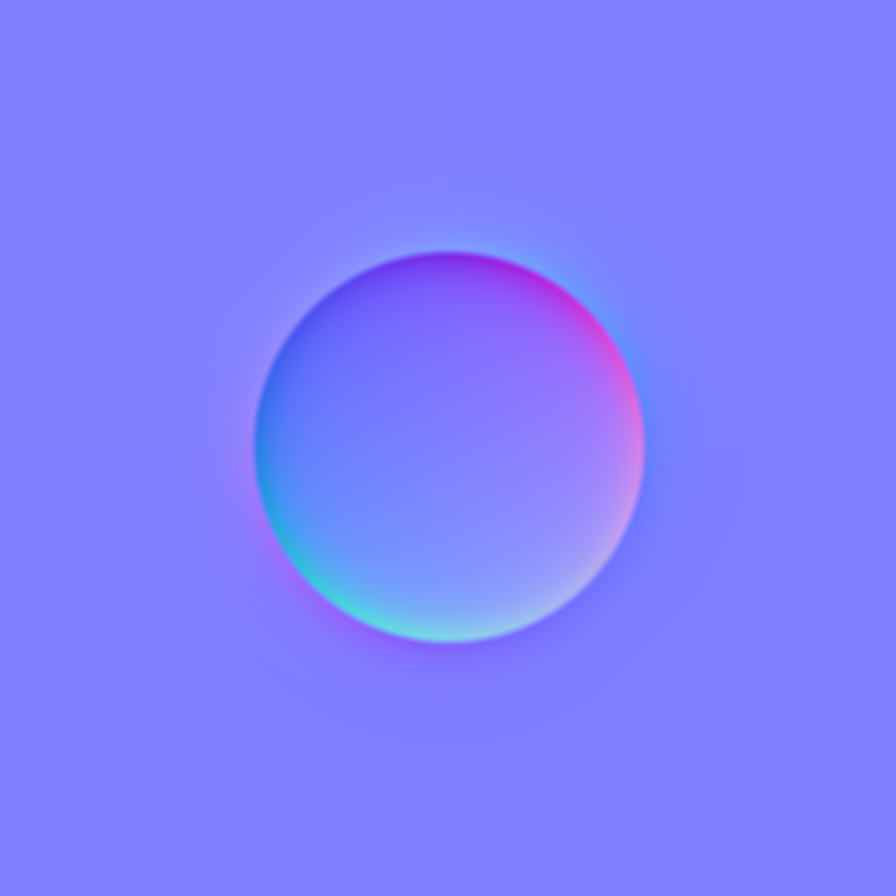
Give the GLSL for this texture map, as a WebGL 1 fragment shader.

```glsl
precision highp float;
uniform vec2 u_resolution;

#define CENTER vec2(0.501, 0.501)
#define RADIUS 0.2175
#define RIM_SOFTNESS 0.006
#define BOWL_SLOPE 0.12
#define RIM_SLOPE 0.36
#define RIM_POWER 8.0
#define LIP_SLOPE 0.17
#define LIP_WIDTH 0.020
#define SKIRT_SLOPE 0.018
#define SKIRT_WIDTH 0.07
#define CROSS_STRENGTH 0.5

// Radial slope of the dent: a shallow bowl with a steep wall
float bowlSlope(float t, float strength) {
  return BOWL_SLOPE * t + RIM_SLOPE * strength * pow(t, RIM_POWER);
}

// Opposite slope of the raised lip, fading into the flat surface
float lipSlope(float gap, float strength) {
  return -LIP_SLOPE * strength * exp(-gap / LIP_WIDTH)
         - SKIRT_SLOPE * exp(-gap / SKIRT_WIDTH);
}

// Pack a tilt into tangent-space colour, with green pointing down
vec3 encodeNormal(vec2 tilt) {
  vec2 n = 2.0 * tilt;
  float z = sqrt(max(1.0 - 0.8 * dot(n, n), 0.0));
  return vec3(0.5 + tilt.x, 0.5 - tilt.y, 0.5 + 0.5 * z);
}

void main() {
  vec2 uv = gl_FragCoord.xy / u_resolution;
  vec2 p = uv - CENTER;
  float r = length(p);
  vec2 dir = p / max(r, 0.0001);

  // The wall is steepest along the rising diagonal
  float along = dot(dir, vec2(0.70711));
  float strength = mix(CROSS_STRENGTH, 1.0, along * along);

  // Join the bowl and the lip across a soft rim
  float inside = bowlSlope(min(r / RADIUS, 1.0), strength);
  float outside = lipSlope(max(r - RADIUS, 0.0), strength);
  float rim = smoothstep(-RIM_SOFTNESS, RIM_SOFTNESS, r - RADIUS);
  float slope = mix(inside, outside, rim);

  gl_FragColor = vec4(encodeNormal(dir * slope), 1.0);
}
```
